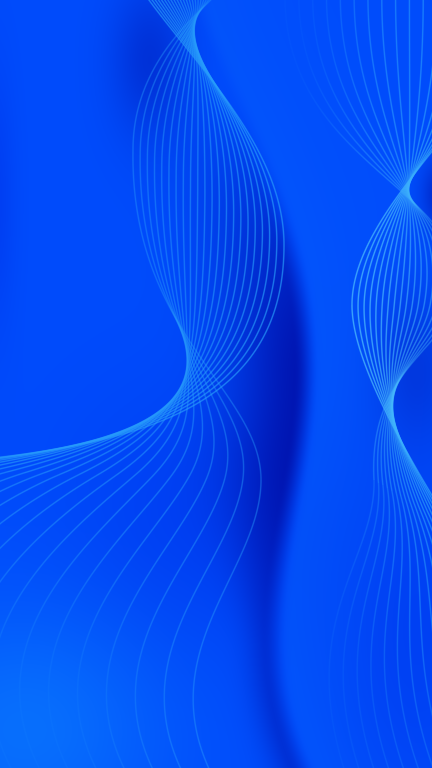
A WebGL 2 fragment shader for this background:

```glsl
#version 300 es
precision highp float;
// Two twisting ribbons of fine light lines over soft, folded blue shading.
// Each ribbon section blends two cubic edge curves into a family of lines;
// the folds are signed distances to curves, the tints are Gaussian glows.
uniform vec2 u_resolution;
out vec4 outColor;

const vec2 GRID = vec2(4.32, 7.68);
const float LINE_HALF_WIDTH = 0.007;
const vec3 BASE = vec3(0.0, 0.295, 0.985);
const vec3 ROYAL = vec3(0.0, 0.23, 0.94);
const vec3 NAVY = vec3(0.0, 0.07, 0.68);
const vec3 AZURE = vec3(0.03, 0.44, 0.99);
const vec3 LINE_BLUE = vec3(0.15, 0.61, 0.98);
const vec3 LINE_CYAN = vec3(0.32, 0.77, 0.99);

vec2 bezier(vec2 a, vec2 b, vec2 c, vec2 d, float s) {
  float r = 1.0 - s;
  return r * r * r * a + 3.0 * r * s * (r * b + s * c) + s * s * s * d;
}

vec2 bezierTangent(vec2 a, vec2 b, vec2 c, vec2 d, float s) {
  float r = 1.0 - s;
  return r * r * (b - a) + 2.0 * r * s * (c - b) + s * s * (d - c);
}

// Signed distance to a descending curve: bisect for its height, then
// measure from the tangent. Positive on the right-hand side.
float curveDistance(vec2 p, vec2 a, vec2 b, vec2 c, vec2 d) {
  float s = 0.5;
  float stepSize = 0.25;
  for (int i = 0; i < 10; i++) {
    s += bezier(a, b, c, d, s).y < p.y ? stepSize : -stepSize;
    stepSize *= 0.5;
  }
  vec2 offset = p - bezier(a, b, c, d, s);
  vec2 tangent = normalize(bezierTangent(a, b, c, d, s));
  return offset.x * tangent.y - offset.y * tangent.x;
}

// Coverage of the lines between edges a and b; strength is given per edge.
float ribbon(vec2 p, vec2 a0, vec2 a1, vec2 a2, vec2 a3,
             vec2 b0, vec2 b1, vec2 b2, vec2 b3,
             int count, vec2 strength, float pixel) {
  if (p.y < min(a0.y, b0.y) || p.y > max(a3.y, b3.y)) return 0.0;
  float cover = 0.0;
  for (int i = 0; i < count; i++) {
    float t = float(i) / float(count - 1);
    vec2 start = mix(a0, b0, t);
    vec2 end = mix(a3, b3, t);
    if (p.y < start.y || p.y >= end.y) continue;
    float dist = abs(curveDistance(p, start, mix(a1, b1, t), mix(a2, b2, t), end));
    float line = smoothstep(-0.75 * pixel, 0.75 * pixel, LINE_HALF_WIDTH - dist);
    cover = mix(cover, 1.0, line * mix(strength.x, strength.y, t));
  }
  return cover;
}

float glow(vec2 p, vec2 center, vec2 radius) {
  vec2 q = (p - center) / radius;
  return exp(-dot(q, q));
}

// Signed distance to the long central crease.
float foldDistance(vec2 p) {
  if (p.y < 3.7)
    return curveDistance(p, vec2(1.9, -0.04), vec2(2.15, 1.0), vec2(3.06, 2.0), vec2(3.06, 3.7));
  return curveDistance(p, vec2(3.06, 3.7), vec2(3.06, 5.1), vec2(2.35, 6.2), vec2(3.04, 7.75));
}

vec3 background(vec2 p) {
  // Broad tints
  vec3 color = mix(BASE, ROYAL, 0.75 * glow(p, vec2(1.9, 5.3), vec2(1.2, 1.3)));
  color = mix(color, ROYAL, 0.8 * glow(p, vec2(4.1, 6.3), vec2(0.75, 1.9)));
  color = mix(color, ROYAL, 0.8 * glow(p, vec2(-0.05, 2.0), vec2(0.2, 1.3)));
  color = mix(color, AZURE, 0.95 * glow(p, vec2(0.25, 7.3), vec2(1.4, 1.25)));
  // Shadows behind the ribbons
  color = mix(color, NAVY, 0.45 * glow(p, vec2(1.5, 0.6), vec2(0.38, 0.75)));
  color = mix(color, NAVY, 0.4 * glow(p, vec2(4.15, 3.7), vec2(0.4, 0.75)));
  color = mix(color, NAVY, 0.65 * glow(p, vec2(4.4, 1.95), vec2(0.18, 0.35)));
  // Crease: dark on its left, a lifted ridge on its right
  float d = foldDistance(p);
  float ridge = smoothstep(0.0, 0.2, d) * exp(-max(d, 0.0) * 1.6);
  color = mix(color, vec3(0.02, 0.36, 0.98), 0.65 * ridge);
  float width = mix(0.7, 0.26, smoothstep(4.3, 6.6, p.y));
  float depth = smoothstep(0.6, 3.8, p.y) * mix(0.95, 0.55, smoothstep(4.6, 6.6, p.y));
  float left = min(d, 0.0) / width;
  float shade = exp(-left * left) * (1.0 - smoothstep(-0.12, 0.13, d));
  return mix(color, NAVY, depth * shade);
}

void main() {
  vec2 uv = gl_FragCoord.xy / u_resolution;
  vec2 p = vec2(uv.x, 1.0 - uv.y) * GRID;
  float pixel = GRID.y / u_resolution.y;
  vec3 color = background(p);

  // Left ribbon: upper lens, sweeping twist, lower fan
  float lens = ribbon(p, vec2(2.14, -0.04), vec2(2.02, 0.12), vec2(1.33, 0.6), vec2(1.33, 1.5),
    vec2(1.46, -0.04), vec2(2.0, 0.7), vec2(2.84, 1.5), vec2(2.84, 2.45), 22, vec2(0.42, 0.7), pixel);
  float twist = ribbon(p, vec2(1.33, 1.5), vec2(1.3, 3.35), vec2(2.61, 3.9), vec2(2.61, 4.8),
    vec2(2.84, 2.45), vec2(2.84, 4.25), vec2(1.1, 4.52), vec2(-1.2, 4.68), 22, vec2(0.42, 0.7), pixel);
  float fan = ribbon(p, vec2(2.61, 4.8), vec2(2.61, 5.7), vec2(1.5, 6.5), vec2(2.12, 7.75),
    vec2(-1.2, 4.68), vec2(-3.5, 4.84), vec2(-4.8, 6.2), vec2(-3.8, 7.75), 22, vec2(0.45, 0.6), pixel);
  fan *= 1.0 - 0.85 * smoothstep(4.9, 7.2, p.y) * (1.0 - smoothstep(0.5, 2.1, p.x));
  color = mix(color, LINE_BLUE, max(max(lens, twist), fan));

  // Right ribbon: upper fan, lens with its twist, lower fan
  float crown = ribbon(p, vec2(5.2, -0.04), vec2(5.2, 0.9), vec2(3.52, 2.0), vec2(3.52, 3.05),
    vec2(2.85, -0.04), vec2(2.85, 1.7), vec2(4.8, 1.9), vec2(4.55, 3.0), 18, vec2(0.75, 0.4), pixel);
  crown *= mix(0.12, 1.0, smoothstep(2.9, 3.9, p.x + 0.25 * smoothstep(1.9, 2.5, p.y)));
  float waist = ribbon(p, vec2(3.52, 3.05), vec2(3.52, 3.5), vec2(3.85, 4.2), vec2(4.5, 5.25),
    vec2(4.55, 3.0), vec2(4.45, 3.5), vec2(3.68, 3.7), vec2(3.74, 4.8), 18, vec2(0.75, 0.4), pixel);
  float skirt = ribbon(p, vec2(4.5, 5.25), vec2(5.15, 6.3), vec2(5.6, 7.0), vec2(6.0, 7.75),
    vec2(3.74, 4.8), vec2(3.76, 5.6), vec2(2.95, 6.2), vec2(3.46, 7.75), 18, vec2(0.75, 0.4), pixel);
  skirt *= mix(0.3, 1.0, smoothstep(3.2, 4.2, p.x)) * (1.0 - 0.45 * smoothstep(5.5, 7.7, p.y));
  vec3 rightTint = mix(LINE_BLUE, LINE_CYAN, glow(p, vec2(3.8, 3.1), vec2(0.8, 1.6)));
  color = mix(color, rightTint, max(max(crown, waist), skirt));

  outColor = vec4(color, 1.0);
}
```
